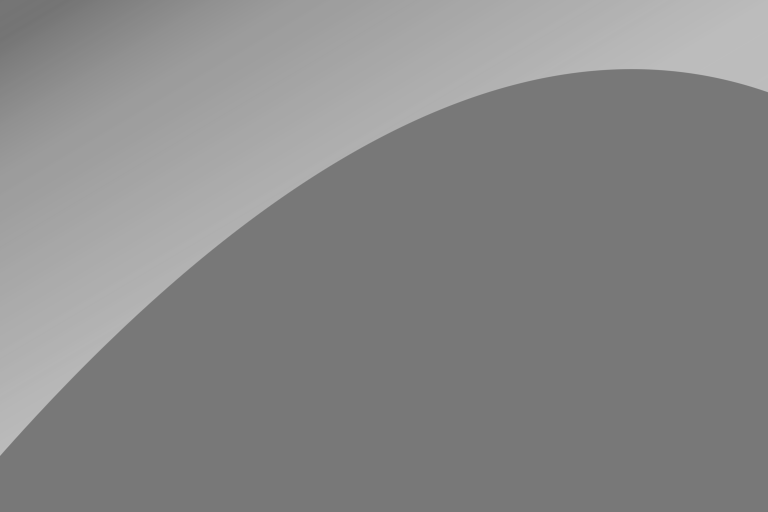
Give the GLSL for this background, as a Shadertoy shader.

```glsl
#define HILL_GREY 0.472
#define SKY_DARK 0.457
#define SKY_MID 0.61
#define SKY_LIGHT 0.738
#define HILL_TOP vec2(1.234, 0.865)
#define STREAK_COUNT 90.0
#define STREAK_STRENGTH 0.005

float hash(float n) {
    n = fract(n * 0.1031);
    n *= n + 33.33;
    return fract(n * (n + n));
}

float noise(float x) {
    float cell = floor(x);
    return mix(hash(cell), hash(cell + 1.0), smoothstep(0.0, 1.0, x - cell));
}

// Height of the hill outline, steeper on the right of its top
float hillHeight(float x) {
    float d = HILL_TOP.x - x;
    return HILL_TOP.y - d * d * (0.6057 - 0.1153 * d + 0.0215 * d * d);
}

// Diagonal ramp from the dark upper left corner
float skyGrey(vec2 p) {
    float ramp = p.x / 1.5 + (1.0 - p.y) / 0.89;
    float lower = clamp((ramp - 0.09) / 0.31, 0.0, 1.0);
    float upper = clamp((ramp - 0.4) / 0.62, 0.0, 1.0);
    float grey = mix(SKY_DARK, SKY_MID, 1.0 - pow(1.0 - lower, 1.3));
    grey += (SKY_LIGHT - SKY_MID) * upper;
    float streak = noise(ramp * STREAK_COUNT) - 0.5;
    return grey + streak * STREAK_STRENGTH;
}

void mainImage(out vec4 fragColor, in vec2 fragCoord) {
    vec2 p = fragCoord / iResolution.xy * vec2(1.5, 1.0);
    float pixel = 1.0 / iResolution.y;

    // Distance to the outline, corrected for its slope
    float height = hillHeight(p.x);
    float slope = (hillHeight(p.x + 0.001) - height) / 0.001;
    float edge = (p.y - height) / sqrt(1.0 + slope * slope);
    float sky = smoothstep(-0.7 * pixel, 0.7 * pixel, edge);

    float grey = mix(HILL_GREY, skyGrey(p), sky);
    fragColor = vec4(vec3(grey), 1.0);
}
```
